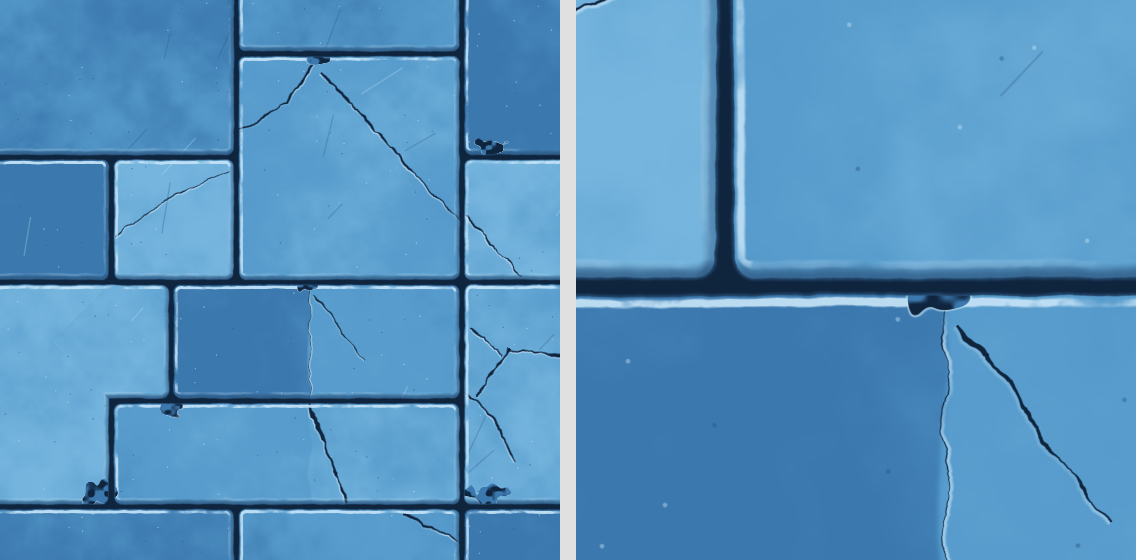
Left, the full canvas; right, a detail of the centre.
Reproduce this texture procedurally as a Shadertoy shader.

```glsl
#define GAP 0.0055
#define CORNER 0.012
#define EDGE_WEAR 0.0035
#define MOTTLE 0.55
#define JAG 0.014
#define JOINT vec3(0.06, 0.14, 0.24)
#define SHADE vec3(0.17, 0.34, 0.50)
#define DEEP vec3(0.23, 0.47, 0.68)
#define MID vec3(0.34, 0.61, 0.80)
#define PALE vec3(0.46, 0.71, 0.87)
#define RIM vec3(0.76, 0.88, 0.96)

// Stone bounds: left, bottom, right, top; they wrap around the canvas
const vec4 STONES[9] = vec4[9](
    vec4(.825, .719, 1.422, 1.095), vec4(.422, .904, .825, 1.095),
    vec4(.422, .496, .825, .904), vec4(.825, .496, 1.199, .719),
    vec4(.199, .496, .422, .719), vec4(.825, .095, 1.199, .496),
    vec4(.825, .284, 1.306, .496), vec4(.306, .284, .825, .496),
    vec4(.199, .095, .825, .284));
// Tone left of the split, tone right of it, split position
const vec3 TONES[9] = vec3[9](
    vec3(.22, .08, .825), vec3(.38, .38, 0.), vec3(.6, .6, 0.),
    vec3(.0, .78, .825), vec3(.82, .82, 0.), vec3(.78, .66, .825),
    vec3(.78, .66, .825), vec3(.04, .44, .553), vec3(.5, .66, .553));
// Crack ends, then bend and half width
const vec4 CRACKS[12] = vec4[12](
    vec4(.563, .893, .428, .768), vec4(.573, .87, .823, .603),
    vec4(.552, .28, .618, .1), vec4(.56, .473, .651, .355),
    vec4(1.01, .362, .91, .378), vec4(.91, .378, .853, .29),
    vec4(.84, .414, .895, .362), vec4(.833, .297, .918, .173),
    vec4(.833, .616, .931, .505), vec4(.206, .577, .41, .694),
    vec4(.72, .082, .82, .036), vec4(.553, .486, .553, .29));
const vec2 CRACK_FORM[12] = vec2[12](
    vec2(.02, .0026), vec2(0., .0019), vec2(0., .003), vec2(0., .0013),
    vec2(0., .0024), vec2(0., .0026), vec2(-.006, .0015), vec2(-.014, .002),
    vec2(0., .0015), vec2(-.012, .0011), vec2(0., .0018), vec2(0., .0003));
// Chipped spots: centre and radius
const vec3 CHIPS[6] = vec3[6](
    vec3(.555, .488, .013), vec3(.178, .118, .023), vec3(.868, .113, .026),
    vec3(.568, .893, .014), vec3(.31, .274, .017), vec3(.875, .74, .018));

float hash(vec2 p) { return fract(sin(dot(p, vec2(127.1, 311.7))) * 43758.5453); }

float noise(vec2 p) {
    vec2 i = floor(p), f = fract(p);
    f = f * f * (3. - 2. * f);
    return mix(mix(hash(i), hash(i + vec2(1, 0)), f.x),
               mix(hash(i + vec2(0, 1)), hash(i + vec2(1, 1)), f.x), f.y);
}

float fbm(vec2 p) {
    float sum = 0., amp = .5;
    for (int i = 0; i < 5; i++) { sum += amp * noise(p); p = p * 2.03 + 17.; amp *= .5; }
    return sum;
}

float stoneDistance(vec2 p, out int id) {
    float best = 1.;
    id = 0;
    for (int i = 0; i < 9; i++) {
        vec4 s = STONES[i];
        vec2 q = p - .5 * (s.xy + s.zw);
        q = abs(q - round(q)) - .5 * (s.zw - s.xy) + GAP + CORNER;
        float d = length(max(q, 0.)) + min(max(q.x, q.y), 0.) - CORNER;
        if (d < best) { best = d; id = i; }
    }
    return best;
}

// Signed offset across a line (positive below it) and position along it
vec2 lineCoords(vec2 p, vec2 a, vec2 b) {
    vec2 along = normalize(b - a), across = vec2(-along.y, along.x);
    if (across.y > 0.) across = -across;
    return vec2(dot(p - a, across), dot(p - a, along) / length(b - a));
}

vec3 faceColor(vec2 p, int id) {
    vec3 t = TONES[id];
    float tone = mix(t.x, t.y, smoothstep(-.004, .004, p.x - t.z + .01 * (noise(p * 40.) - .5)));
    tone += MOTTLE * (fbm(p * 5. + float(id)) - .48) + .25 * (fbm(p * 28.) - .48);
    vec3 c = mix(DEEP, MID, smoothstep(0., .5, tone));
    return mix(c, PALE, smoothstep(.5, .95, tone));
}

void mainImage(out vec4 fragColor, in vec2 fragCoord) {
    vec2 p = fragCoord / iResolution.xy;
    float px = 1. / min(iResolution.x, iResolution.y);
    int id, other;
    float clean = stoneDistance(p, id), e = .001;
    vec2 normal = vec2(stoneDistance(p + vec2(e, 0), other), stoneDistance(p + vec2(0, e), other)) - clean;
    normal /= max(length(normal), 1e-5);
    float d = clean + EDGE_WEAR * (fbm(p * 45.) - .48);
    vec3 col = faceColor(p, id);

    // Faint scratches and specks
    for (int i = 0; i < 18; i++) {
        vec2 seed = vec2(i, 7), a = vec2(hash(seed), hash(seed + 3.));
        float angle = .4 + 1.2 * hash(seed + 5.);
        vec2 l = lineCoords(p, a, a + .09 * hash(seed + 9.) * vec2(cos(angle), sin(angle)) + .01);
        float on = smoothstep(px + .0006, 0., abs(l.x)) * step(abs(l.y - .5), .5);
        col = mix(col, i % 3 == 0 ? RIM : SHADE, .3 * on);
    }
    vec2 cell = floor(p * 45.), spot = fract(p * 45.) - .25 - .5 * vec2(hash(cell), hash(cell + 8.));
    float speck = step(.9, hash(cell + 3.)) * smoothstep(.09, .03, length(spot));
    col = mix(col, hash(cell + 5.) > .4 ? RIM : SHADE, .45 * speck);

    // Cracks with a lit lower lip
    for (int i = 0; i < 12; i++) {
        vec4 k = CRACKS[i];
        vec2 l = lineCoords(p, k.xy, k.zw);
        float t = clamp(l.y, 0., 1.), run = t * length(k.zw - k.xy);
        float jag = JAG * (fbm(vec2(run * 45., float(i) * 9.)) - .48);
        float s = l.x - CRACK_FORM[i].x * sin(3.14159 * t) - jag * smoothstep(0., .1, t);
        float w = CRACK_FORM[i].y * (.45 + 1.1 * noise(vec2(run * 90., i))) * (1.1 - .6 * t);
        float on = step(abs(l.y - .5), .5);
        float lip = smoothstep(.0015 + px, 0., abs(s - w - .001)) * noise(vec2(run * 35., i + 4));
        col = mix(col, RIM, .9 * lip * on);
        col = mix(col, JOINT, smoothstep(px, -px, abs(s) - w) * on);
    }

    // Worn bevel: bright top and left edges, shaded bottom and right
    float depth = -d, wear = fbm(p * 30. + 4.);
    float lit = max(normal.y, 0.) + .55 * max(-normal.x, 0.) + .2;
    float dark = max(-normal.y, 0.) + .6 * max(normal.x, 0.);
    col = mix(col, SHADE, .75 * dark * smoothstep(.010, .001, depth));
    float band = smoothstep(.0035, .001, abs(depth - .004 - .004 * dark));
    col = mix(col, RIM, clamp(band * lit * smoothstep(.2, .6, wear) * 1.2, 0., .95));

    // Chipped corners and notches
    for (int i = 0; i < 6; i++) {
        vec2 q = p - CHIPS[i].xy;
        float r = length(q * vec2(.8, 1.2)) - CHIPS[i].z * (.3 + 1.3 * noise(p * 75. + float(i)));
        col = mix(col, RIM, .65 * smoothstep(.0025, .0005, abs(r)) * step(q.y, .008));
        col = mix(col, mix(JOINT, DEEP, smoothstep(.35, .65, noise(p * 110.))), smoothstep(px, -px, r));
    }

    // Joints
    vec3 joint = mix(SHADE, JOINT, smoothstep(-.001, .003, d));
    col = mix(col, joint, smoothstep(-px, px, d));
    fragColor = vec4(col, 1.);
}
```
